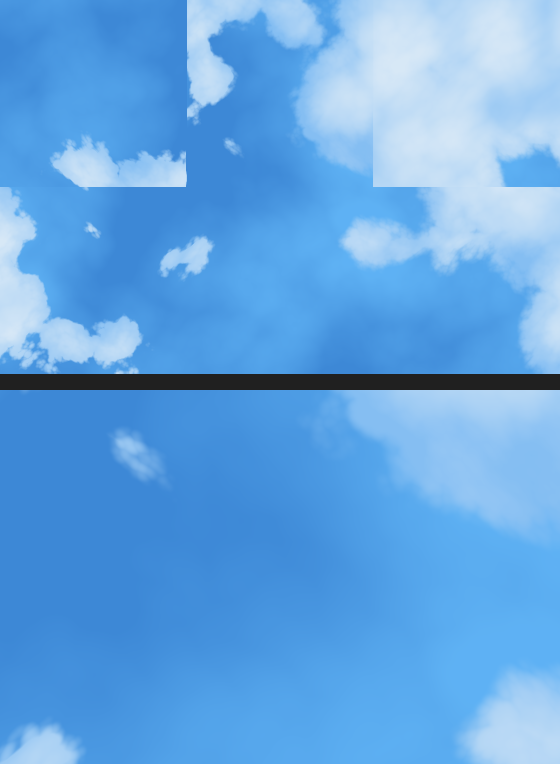
Top, the full canvas; bottom, a detail of the centre.
A WebGL 2 fragment shader for this texture:

```glsl
#version 300 es
precision highp float;

uniform vec2 u_resolution;
out vec4 fragColor;

const vec3 SKY_DEEP = vec3(0.24, 0.535, 0.84);
const vec3 SKY_BRIGHT = vec3(0.37, 0.695, 0.955);
const vec3 CLOUD_HAZE = vec3(0.52, 0.745, 0.95);
const vec3 CLOUD_WHITE = vec3(0.845, 0.91, 0.965);
const float ASPECT = 1.5;
const float RAGGED_LEFT = 0.115;
const float RAGGED_RIGHT = 0.075;
const float EDGE_SCALE = 7.0;
const float SHADE_SCALE = 3.6;
const float SKY_SCALE = 3.2;
const float SOFT_LEFT = 0.012;
const float SOFT_RIGHT = 0.024;
const int OCTAVES = 5;

vec2 hash2(vec2 cell) {
  vec2 k = vec2(dot(cell, vec2(127.1, 311.7)), dot(cell, vec2(269.5, 183.3)));
  return fract(sin(k) * 43758.5);
}

// Rounded cellular noise, centred near zero
float puff(vec2 p) {
  vec2 cell = floor(p), f = fract(p);
  float sum = 0.0;
  for (int y = -1; y <= 1; y++) {
    for (int x = -1; x <= 1; x++) {
      vec2 o = vec2(x, y);
      vec2 d = o + hash2(cell + o) - f;
      sum += exp(-10.0 * dot(d, d));
    }
  }
  return 2.6 * (0.16 + log(sum) / 10.0);
}

float billow(vec2 p, float gain) {
  float sum = 0.0, amp = 0.5;
  for (int i = 0; i < OCTAVES; i++) {
    sum += amp * puff(p);
    p = mat2(1.6, 1.2, -1.2, 1.6) * p + 7.3;
    amp *= gain;
  }
  return sum;
}

// Layered sines bend the domain into wisps
vec2 bend(vec2 p) {
  float amp = 0.016, freq = 9.0;
  for (int i = 0; i < 4; i++) {
    p += amp * sin(freq * p.yx + vec2(1.7, 4.1) * float(i + 1));
    amp *= 0.5;
    freq *= 1.9;
  }
  return p;
}

// Positive inside a rounded bar from a to b
float bar(vec2 p, vec2 a, vec2 b, float radius) {
  vec2 ab = b - a;
  float t = clamp(dot(p - a, ab) / dot(ab, ab), 0.0, 1.0);
  return radius - length(p - a - ab * t);
}

float mainMass(vec2 p) {
  // Lower left bank and fragments
  float m = bar(p, vec2(-0.06, 0.36), vec2(0.02, 0.17), 0.125);
  m = max(m, bar(p, vec2(0.0, 0.12), vec2(0.31, 0.08), 0.075));
  m = max(m, bar(p, vec2(0.17, 0.50), vec2(0.23, 0.42), 0.045));
  m = max(m, bar(p, vec2(0.48, 0.315), vec2(0.56, 0.32), 0.026));
  // Upper middle
  m = max(m, bar(p, vec2(0.51, 1.0), vec2(0.57, 0.78), 0.06));
  m = max(m, bar(p, vec2(0.52, 0.70), vec2(0.63, 0.62), 0.026));
  m = max(m, bar(p, vec2(0.60, 1.04), vec2(0.80, 0.91), 0.09));
  m = max(m, bar(p, vec2(1.03, 1.0), vec2(0.95, 0.70), 0.145));
  // Right arm and bank
  m = max(m, bar(p, vec2(0.94, 0.36), vec2(1.30, 0.36), 0.048));
  m = max(m, bar(p, vec2(1.28, 0.50), vec2(1.50, 0.38), 0.16));
  return max(m, bar(p, vec2(1.50, 0.36), vec2(1.58, 0.0), 0.15));
}

float leftMass(vec2 p) {
  return bar(p, vec2(0.16, 0.53), vec2(0.55, 0.52), 0.072);
}

float rightMass(vec2 p) {
  return min(0.15, -bar(p, vec2(1.41, 0.51), vec2(1.54, 0.48), 0.055));
}

void main() {
  vec2 p = gl_FragCoord.xy / u_resolution * vec2(ASPECT, 1.0);
  float pixel = 1.0 / u_resolution.y;

  // Two upper panels cut straight into the main sky
  float upper = clamp((p.y - 0.5) / pixel + 0.5, 0.0, 1.0);
  float leftPanel = upper * clamp((0.5 - p.x) / pixel + 0.5, 0.0, 1.0);
  float rightPanel = upper * clamp((p.x - 1.0) / pixel + 0.5, 0.0, 1.0);

  vec2 q = bend(p);
  float side = smoothstep(0.35, 1.0, p.x);
  float mass = mix(mainMass(q), leftMass(q), leftPanel);
  mass = mix(mass, rightMass(q), rightPanel);
  float depth = mass + mix(RAGGED_LEFT, RAGGED_RIGHT, side) * billow(q * EDGE_SCALE, 0.52);

  // Mottled sky with a dark diagonal and glow around clouds
  float tone = 0.46 + 0.75 * billow(q * SKY_SCALE + 3.1, 0.42);
  tone -= 0.36 * smoothstep(-0.28, 0.0, bar(p, vec2(0.70, 0.62), vec2(0.42, 0.2), 0.03));
  tone += 0.28 * smoothstep(-0.3, 0.0, bar(p, vec2(0.78, 0.2), vec2(0.98, 0.52), 0.02));
  tone += 0.28 * smoothstep(-0.16, 0.02, mass) - 0.1 * leftPanel;
  vec3 color = mix(SKY_DEEP, SKY_BRIGHT, clamp(tone, 0.0, 1.0));

  // Cloud body with diagonal blue shading
  vec2 streak = mat2(0.8, 0.75, 0.6, -1.0) * q;
  float light = 0.34 + 0.38 * smoothstep(0.0, 0.1, depth);
  light += 0.75 * billow(streak * SHADE_SCALE + 11.0, 0.4);
  light += 0.1 * (1.0 - smoothstep(0.2, 0.7, p.x)) + 0.05 * rightPanel;
  vec3 cloud = mix(CLOUD_HAZE, CLOUD_WHITE, clamp(light, 0.0, 1.0));

  float softness = mix(SOFT_LEFT, SOFT_RIGHT, side);
  float cover = smoothstep(-softness, softness, depth);
  fragColor = vec4(mix(color, cloud, cover), 1.0);
}
```
